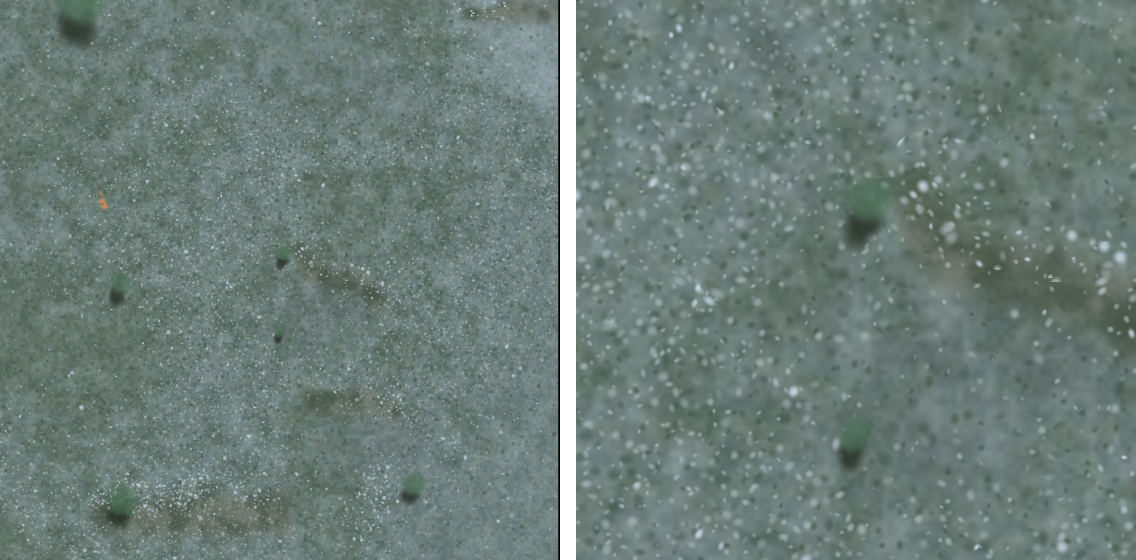
Left: the whole. Right: its middle third, enlarged.
Write a Shadertoy shader that draws this texture.

```glsl
float hash(vec2 p) {
    vec3 q = fract(vec3(p.xyx) * 0.1031);
    q += dot(q, q.yzx + 33.33);
    return fract((q.x + q.y) * q.z);
}

float noise(vec2 p) {
    vec2 i = floor(p), f = fract(p);
    f = f * f * (3.0 - 2.0 * f);
    return mix(mix(hash(i), hash(i + vec2(1, 0)), f.x),
               mix(hash(i + vec2(0, 1)), hash(i + vec2(1, 1)), f.x), f.y);
}

float fbm(vec2 p) {
    float sum = 0.0, amp = 0.5;
    for (int i = 0; i < 5; i++) {
        sum += amp * noise(p);
        p = mat2(1.6, 1.2, -1.2, 1.6) * p + 7.3;
        amp *= 0.5;
    }
    return sum;
}

// Soft irregular specks, one candidate per grid cell
float specks(vec2 p, float cells, float density, float seed) {
    p *= cells;
    vec2 home = floor(p);
    float cover = 0.0;
    for (int y = -1; y <= 1; y++)
    for (int x = -1; x <= 1; x++) {
        vec2 id = home + vec2(x, y), key = id + seed;
        vec2 d = p - id - vec2(hash(key + 11.7), hash(key + 47.1));
        float turn = 6.283 * hash(key + 83.9);
        d = mat2(cos(turn), -sin(turn), sin(turn), cos(turn)) * d;
        d.y *= 1.0 + 0.7 * hash(key + 5.3);
        float size = mix(0.3, 0.75, pow(hash(key + 29.0), 2.0));
        float present = step(hash(key), density);
        float strength = mix(0.35, 1.0, hash(key + 61.3));
        cover = max(cover, present * strength * smoothstep(size, size * 0.15, length(d)));
    }
    return cover;
}

// Soft band around a segment
float band(vec2 p, vec2 a, vec2 b, float width) {
    vec2 ab = b - a;
    float t = clamp(dot(p - a, ab) / dot(ab, ab), 0.0, 1.0);
    return smoothstep(width, width * 0.2, length(p - a - ab * t));
}

void mainImage(out vec4 fragColor, in vec2 fragCoord) {
    vec2 uv = fragCoord / iResolution.xy;
    vec2 warp = vec2(fbm(uv * 14.0), fbm(uv * 14.0 + 40.0)) - 0.48;
    vec2 p = uv + 0.07 * warp;
    float broad = fbm(uv * 5.0 + 3.0);
    float mottle = fbm(uv * 38.0 + 9.0);

    // Bare ground in the upper right, a worn track in the lower right
    float bare = smoothstep(1.19, 1.29, dot(p, vec2(0.786, 0.618)));
    float track = smoothstep(0.34, 0.62, dot(p, vec2(0.75, -0.66)));
    float hollow = band(p, vec2(0.54, 0.43), vec2(0.62, 0.45), 0.10)
                 + band(p, vec2(0.62, 0.21), vec2(0.72, 0.22), 0.09);
    float smoothTop = band(p, vec2(0.48, 0.91), vec2(0.66, 0.87), 0.16);

    // Grass and soil
    vec3 grass = vec3(0.385, 0.455, 0.415), soil = vec3(0.435, 0.505, 0.500);
    float soilShare = smoothstep(0.32, 0.66, 0.55 * broad + 0.45 * mottle + 0.16 * (uv.x - 0.5));
    soilShare = clamp(soilShare + 0.5 * track + 0.4 * hollow + 0.3 * smoothTop, 0.0, 1.0);
    vec3 col = mix(grass, soil, soilShare);
    col = mix(col, vec3(0.53, 0.60, 0.62), bare * (0.65 + 0.5 * broad));
    col = mix(col, vec3(0.40, 0.46, 0.45), 0.5 * min(hollow, 1.0));
    float streaks = noise(vec2(dot(uv, vec2(0.7, -0.7)) * 60.0, dot(uv, vec2(0.7)) * 7.0));
    col += 0.035 * track * (streaks - 0.5);
    col += 0.11 * (mottle - 0.48) + 0.075 * (noise(uv * 150.0) - 0.5) + 0.05 * (noise(uv * 290.0) - 0.5);
    col.rb += 0.025 * (vec2(noise(uv * 90.0), noise(uv * 80.0 + 5.0)) - 0.5);

    // Earth banks and the rubble lying along them
    float bank = band(p, vec2(0.21, 0.08), vec2(0.50, 0.09), 0.055)
               + band(p, vec2(0.54, 0.53), vec2(0.68, 0.46), 0.035)
               + 0.8 * band(p, vec2(0.56, 0.29), vec2(0.70, 0.28), 0.035)
               + band(p, vec2(0.84, 0.98), vec2(1.0, 0.97), 0.03);
    float rubble = 1.3 * band(p, vec2(0.19, 0.115), vec2(0.36, 0.125), 0.034)
                 + 0.5 * band(p, vec2(0.36, 0.14), vec2(0.46, 0.13), 0.03)
                 + band(p, vec2(0.65, 0.08), vec2(0.69, 0.14), 0.06)
                 + 0.7 * band(p, vec2(0.53, 0.55), vec2(0.71, 0.47), 0.03)
                 + 0.6 * band(p, vec2(0.70, 0.28), vec2(0.83, 0.18), 0.035)
                 + 0.8 * band(p, vec2(0.82, 0.985), vec2(0.9, 0.98), 0.02);
    vec3 earth = mix(vec3(0.25, 0.30, 0.23), vec3(0.42, 0.44, 0.38), smoothstep(0.3, 0.65, mottle));
    col = mix(col, earth, 0.65 * min(bank, 1.0));

    // Dark tufts, then pale stones
    float middle = smoothstep(0.58, 0.15, length((uv - vec2(0.56, 0.52)) * vec2(0.9, 1.0)));
    float calm = 1.0 - 0.8 * clamp(bare + 0.7 * track + smoothTop + 0.6 * hollow, 0.0, 1.0);
    float tufts = specks(uv, 105.0, (0.22 + 0.42 * middle) * calm, 17.0);
    col = mix(col, vec3(0.25, 0.325, 0.275), 0.62 * tufts);
    float litter = (0.08 + 0.36 * middle + 0.35 * smoothstep(0.3, 0.0, uv.y) * (1.0 - uv.x)) * calm;
    litter *= smoothstep(0.2, 0.65, broad) * 1.5;
    float edge = smoothstep(0.10, 0.0, abs(dot(p, vec2(0.786, 0.618)) - 1.2));
    float stones = specks(uv, 150.0, litter + 0.2 * edge + 0.5 * rubble, 131.0);
    col = mix(col, vec3(0.72, 0.78, 0.80), 0.62 * stones);
    float bright = specks(uv, 115.0, 0.035 * (0.5 + 2.0 * litter) + 0.6 * rubble, 307.0);
    col = mix(col, vec3(0.80, 0.85, 0.91), 0.85 * bright);

    // Bushes: position and radius, each with a shadow below
    vec3 bushes[6] = vec3[](vec3(0.15, 1.0, 0.05), vec3(0.217, 0.49, 0.021), vec3(0.502, 0.413, 0.013),
                            vec3(0.223, 0.108, 0.030), vec3(0.742, 0.133, 0.023), vec3(0.505, 0.54, 0.015));
    for (int i = 0; i < 6; i++) {
        vec2 d = (uv + 0.025 * warp - bushes[i].xy) / bushes[i].z;
        float shade = smoothstep(1.1, 0.35, length((d + vec2(0.25, 0.9)) * vec2(1.15, 1.0)));
        col = mix(col, vec3(0.16, 0.20, 0.16), 0.85 * shade);
        vec3 leaf = vec3(0.33, 0.46, 0.37) + 0.2 * (mottle - 0.5);
        col = mix(col, leaf, 0.8 * smoothstep(1.1, 0.5, length(d)));
    }

    // Orange fleck and the dark right border
    float fleck = band(uv + 0.03 * warp, vec2(0.18, 0.655), vec2(0.193, 0.638), 0.010);
    col = mix(col, vec3(0.76, 0.54, 0.36), fleck * smoothstep(0.2, 0.65, noise(uv * 170.0)));
    col *= 1.0 - smoothstep(0.996, 0.998, uv.x);
    fragColor = vec4(clamp(col, 0.0, 1.0), 1.0);
}
```
